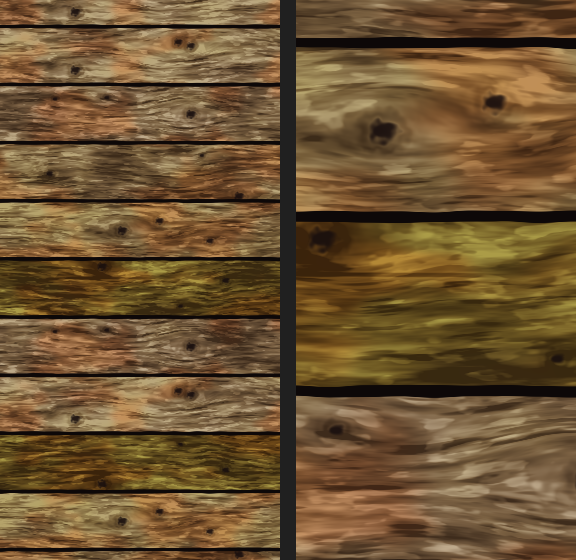
Left, the full canvas; right, a detail of the centre.
Give the GLSL for this texture, as a Shadertoy shader.

```glsl
const float PITCH = 0.1038;       // board spacing, in canvas heights
const float FIRST_GAP = 0.0185;   // height of the lowest gap
const float GAP_HALF = 0.031;     // half gap width, in boards

const vec3 GAP_COLOR = vec3(0.05, 0.03, 0.03);
const vec3 DARK_WOOD = vec3(0.25, 0.175, 0.10);
const vec3 MID_WOOD = vec3(0.495, 0.385, 0.24);
const vec3 PALE_WOOD = vec3(0.77, 0.68, 0.50);
const vec3 MOSS_TINT = vec3(0.87, 0.90, 0.56);
const vec3 RUST_TINT = vec3(1.05, 0.87, 0.76);
const vec3 GREY_TINT = vec3(0.97, 0.98, 1.10);

// Kind of each board, bottom to top
const int KIND[11] = int[11](4, 0, 1, 2, 3, 1, 0, 4, 3, 2, 2);
// Per kind: moss, brightness, main knot along and across the board
const vec4 STYLE[5] = vec4[5](
    vec4(0.30, 0.06, 2.11, 0.49), vec4(1.00, -0.12, 1.76, 0.87),
    vec4(0.12, 0.10, 1.30, 0.25), vec4(0.00, -0.06, 3.29, 0.49),
    vec4(0.22, -0.01, 4.12, 0.08));

float hash(vec2 p) {
    vec3 q = fract(p.xyx * 0.1031);
    q += dot(q, q.yzx + 33.33);
    return fract((q.x + q.y) * q.z);
}

float noise(vec2 p) {
    vec2 i = floor(p), f = fract(p);
    f = f * f * (3.0 - 2.0 * f);
    return mix(mix(hash(i), hash(i + vec2(1, 0)), f.x),
               mix(hash(i + vec2(0, 1)), hash(i + vec2(1, 1)), f.x), f.y);
}

float fbm(vec2 p) {
    float sum = 0.0, amp = 0.57;
    for (int i = 0; i < 3; i++) {
        sum += amp * noise(p);
        p = p * 2.03 + 19.7;
        amp *= 0.5;
    }
    return sum;
}

// The first knot belongs to the board kind, the others are scattered
vec2 knotCentre(int i, vec4 style, float seed) {
    if (i == 0) return style.zw;
    vec2 key = vec2(seed + 3.0, float(i) * 7.0);
    return vec2(hash(key) * 4.8, 0.15 + 0.7 * hash(key + 5.0));
}

float knotSize(int i, float seed) {
    return i == 0 ? 0.085 : 0.035 + 0.04 * hash(vec2(float(i), seed));
}

// Bends the grain around a knot
float knotBend(vec2 d) {
    return -0.65 * d.y * exp(-2.5 * d.x * d.x - 12.0 * d.y * d.y);
}

// Dark core (x) and ringed halo (y) of a knot
vec2 knotShade(vec2 d, float size, float aa) {
    float r = length(d * vec2(0.85, 1.0)) / size + 0.5 * (noise(d * 28.0 + 40.0) - 0.5);
    float core = 1.0 - smoothstep(0.45, 0.85 + aa / size, r);
    float halo = exp(-0.45 * r * r) * (0.6 + 0.4 * sin(r * 6.0));
    return vec2(core, halo);
}

vec3 woodRamp(float tone) {
    vec3 low = mix(DARK_WOOD, MID_WOOD, clamp(tone * 2.0, 0.0, 1.0));
    return mix(low, PALE_WOOD, clamp(tone * 2.0 - 1.0, 0.0, 1.0));
}

vec3 board(vec2 b, vec4 style, float seed, float row, float aa) {
    vec2 offset = vec2(seed * 17.3, seed * 31.7);
    vec2 grain = b;
    vec2 knots = vec2(0.0);
    for (int i = 0; i < 3; i++) {
        vec2 d = b - knotCentre(i, style, seed);
        float size = knotSize(i, seed);
        grain.y += knotBend(d) * size / 0.085;
        knots = max(knots, knotShade(d, size, aa));
    }

    // Long fibres, growth rings and weathered patches
    float sway = fbm(b * vec2(0.6, 0.8) + offset);
    grain.y += 0.25 * sway;
    float fibre = fbm(grain * vec2(4.0, 30.0) + offset);
    float streak = fbm(grain * vec2(1.3, 9.0) + offset + 50.0);
    float patches = fbm(b * vec2(1.5, 2.6) + offset + row * 2.0);
    float ring = sin(grain.y * 48.0 + sway * 24.0 + fibre * 2.0);
    float tone = 0.5 + style.y + 0.75 * (fibre - 0.5) + 0.85 * (streak - 0.5)
               + 0.75 * (patches - 0.5) + (0.05 + 0.05 * style.x) * ring;

    // Worn pale flakes, dark splits and grime by the edges
    float flakes = fbm(grain * vec2(5.0, 20.0) + offset + 90.0);
    float splits = fbm(grain * vec2(2.2, 24.0) + offset + 130.0);
    float edge = min(b.y, 1.0 - b.y);
    tone += 0.28 * smoothstep(0.58, 0.72, flakes + 0.12 * exp(-edge * 9.0));
    tone -= 0.36 * smoothstep(0.61, 0.74, splits);
    tone -= 0.18 * exp(-edge * 28.0) + 0.38 * knots.y;

    // Mossy boards carry one long crack
    float crackY = 0.66 + 0.05 * (noise(vec2(b.x * 1.6, seed)) - 0.5);
    float crack = 1.0 - smoothstep(0.006, 0.012 + aa, abs(b.y - crackY));
    tone -= 0.45 * crack * step(0.9, style.x) * smoothstep(0.2, 0.5, noise(vec2(b.x * 2.0, 8.0)));

    float stain = fbm(b * vec2(1.1, 2.0) + offset + 170.0);
    vec3 color = woodRamp(tone);
    color *= mix(vec3(1.0), RUST_TINT, smoothstep(0.45, 0.7, stain));
    color *= mix(GREY_TINT, MOSS_TINT, clamp(style.x + 0.5 * (patches - 0.4), 0.0, 1.0));
    return mix(color, GAP_COLOR * 1.8, 0.85 * knots.x);
}

void mainImage(out vec4 fragColor, in vec2 fragCoord) {
    vec2 p = fragCoord / iResolution.y;
    vec2 b = vec2(p.x, p.y - FIRST_GAP) / PITCH;
    float aa = 1.0 / (PITCH * iResolution.y);
    float row = floor(b.y);
    b.y -= row;

    // Some boards are laid upside down
    int kind = KIND[clamp(int(row) + 1, 0, 10)];
    bool flipped = row == 1.0 || row == -1.0;
    vec2 face = vec2(b.x, flipped ? 1.0 - b.y : b.y);
    vec3 color = board(face, STYLE[kind], float(kind), row, aa);

    // Uneven dark gap between boards
    float edge = min(b.y, 1.0 - b.y);
    float rim = GAP_HALF + 0.014 * (noise(vec2(b.x * 5.0, floor(b.y + 0.5) + row * 3.0)) - 0.5);
    float gap = 1.0 - smoothstep(rim - 0.5 * aa, rim + 0.5 * aa, edge);
    fragColor = vec4(mix(color, GAP_COLOR, gap), 1.0);
}
```
